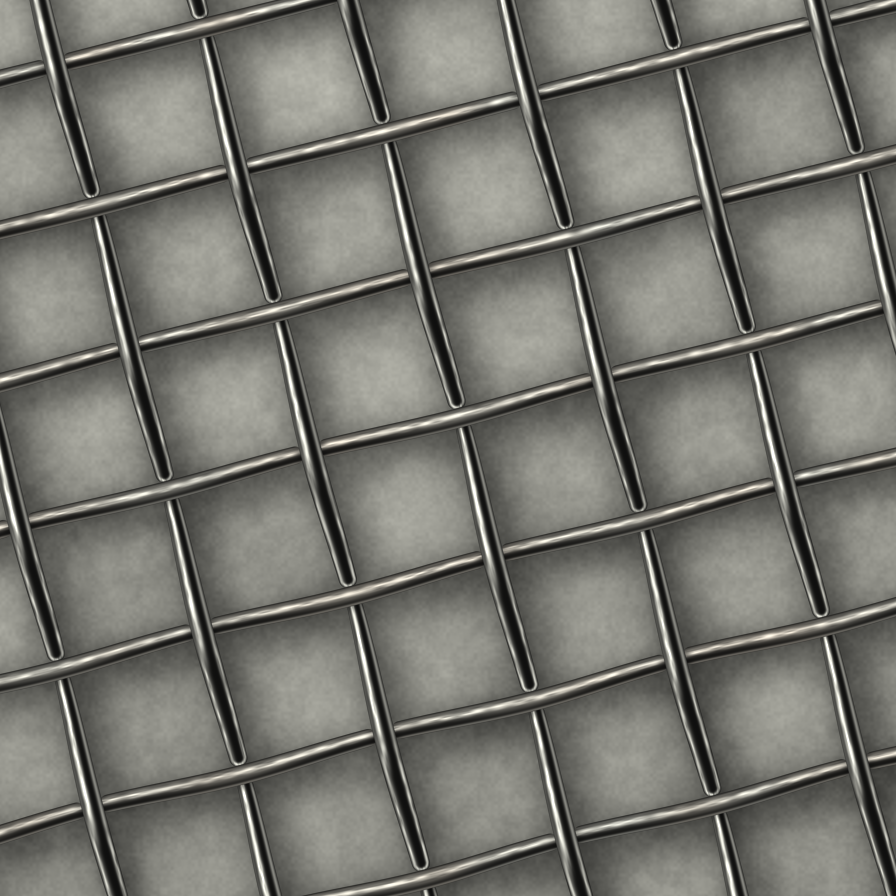
Write a Shadertoy shader that draws this texture.

```glsl
// Tilted woven steel wire mesh above a softly shadowed grey stone surface.

const float PI = 3.14159265;
const vec2 ROW_STEP = vec2(0.1624, -0.0413) * vec2(1, -1);  // one cell along a row wire
const vec2 COL_STEP = vec2(0.0411, -0.1583);                // one cell along a column wire

float hash(vec2 p) {
    p = fract(p * vec2(0.1031, 0.1137));
    p += dot(p, p.yx + 33.33);
    return fract((p.x + p.y) * p.x * 37.0);
}

float noise(vec2 p) {
    vec2 i = floor(p), f = fract(p);
    f = f * f * (3.0 - 2.0 * f);
    i += 100.0;
    return mix(mix(hash(i), hash(i + vec2(1, 0)), f.x),
               mix(hash(i + vec2(0, 1)), hash(i + vec2(1, 1)), f.x), f.y);
}

float fbm(vec2 p) {
    float sum = 0.0, amp = 0.5;
    for (int k = 0; k < 4; k++) {
        sum += amp * noise(p);
        p = mat2(1.6, 1.2, -1.2, 1.6) * p + 7.3;
        amp *= 0.5;
    }
    return sum;
}

float bell(float x, float center, float width) {
    float d = (x - center) / width;
    return exp(-d * d);
}

// Signed position, -1 to 1, from the nearest crossing where the wire is on top
float fromTop(float along, float parity) {
    return along - parity - 2.0 * round((along - parity) * 0.5);
}

// Stone with blurred shadows falling right and below the wires
vec3 stone(vec2 uv, vec2 q) {
    vec2 d = q - vec2(0.09, 0.08);
    d = abs(d - round(d));
    vec2 blur = exp(-d * d / 0.038);
    float shadow = 1.0 - (1.0 - 0.75 * blur.x) * (1.0 - 0.75 * blur.y);
    float tone = 0.615 * (1.0 - 0.50 * shadow);
    tone *= 1.0 + 0.12 * (uv.y - 0.5);
    tone += 0.15 * (fbm(uv * 9.0) - 0.47) + 0.09 * (fbm(uv * 60.0) - 0.47);
    tone += 0.04 * (noise(uv * 260.0) - 0.5);
    return tone * vec3(1.0, 1.0, 0.945);
}

// Row wire: lit along its upper side, dark below; alpha is coverage
vec4 rowWire(float offset, float t, vec2 q, float px) {
    float side = offset * 0.1635;
    float tip = max(abs(t) * 0.1673 - 0.149, 0.0);
    float w = 0.0098 + 0.0012 * cos(t * PI * 0.5);
    float d = length(vec2(side, tip)), s = side / w;
    float streak = noise(vec2(q.x * 14.0, s * 6.0 + round(q.y) * 17.0));
    float tone = 0.08 + 0.80 * bell(s, -0.28, 0.36) * (0.68 + 0.55 * streak)
               + 0.30 * bell(s, 0.88, 0.16) + 0.16 * bell(s, -0.8, 0.16);
    tone += 0.16 * bell(s, 0.3, 0.3) * bell(t, 0.0, 0.4);
    tone *= 1.0 - 0.4 * smoothstep(0.86, 0.97, abs(t));
    vec3 tint = mix(vec3(1.0, 1.0, 0.95), vec3(1.02, 0.98, 0.91), noise(q * 2.3));
    return vec4(tone * tint, smoothstep(-px, px, w - d));
}

// Column wire: bright flank above the crossing, dark rimmed trough below it
vec4 colWire(float offset, float t, vec2 q, float px) {
    float side = offset * 0.1673;
    float tip = max(abs(t) * 0.1636 - (t > 0.0 ? 0.1445 : 0.150), 0.0);
    float w = 0.0090 + 0.0032 * cos(t * PI * 0.5) + 0.0006 * t;
    float d = length(vec2(side, tip)), s = side / w;
    float streak = noise(vec2(q.y * 14.0, s * 6.0 + round(q.x) * 13.0));
    float upper = 0.06 + 1.02 * bell(s, -0.38, 0.28) * (0.72 + 0.45 * streak)
                + 0.46 * bell(s, 0.75, 0.2) + 0.22 * bell(s, -0.9, 0.15);
    float lower = 0.06 + 0.58 * bell(d / w, 0.72, 0.19) * (0.65 + 0.7 * streak)
                + 0.16 * bell(s, -0.5, 0.25);
    float tone = mix(upper, lower, smoothstep(-0.10, 0.30, t));
    tone *= 1.0 - 0.4 * smoothstep(-0.86, -0.96, t);
    return vec4(tone * vec3(1.0, 1.0, 0.95), smoothstep(-px, px, w - d));
}

void mainImage(out vec4 fragColor, in vec2 fragCoord) {
    vec2 uv = fragCoord / iResolution.xy;
    float px = 0.8 / iResolution.y;

    // Lattice coordinates: x counts column wires, y counts row wires downward
    vec2 q = inverse(mat2(ROW_STEP, COL_STEP)) * (uv - vec2(0.5104, 0.5339));
    q += 0.012 * (vec2(noise(q * 0.8), noise(q * 0.8 + 40.0)) - 0.5);
    vec2 id = round(q);

    // Alternating over-under weave; rows sag more toward the bottom
    float tRow = fromTop(q.x, mod(id.y, 2.0));
    float tCol = fromTop(q.y, mod(id.x + 1.0, 2.0));
    float rowOffset = q.y - id.y + 0.02 * (1.0 - uv.y) * (1.0 - cos(PI * tRow));
    float colOffset = q.x - id.x - 0.011 * (1.0 - cos(PI * tCol));
    vec4 row = rowWire(rowOffset, tRow, q, px);
    vec4 col = colWire(colOffset, tCol, q, px);

    // Narrow contact shade around the wires, then lower wire, then upper wire
    vec3 color = stone(uv, q);
    color *= 1.0 - 0.20 * max(bell(rowOffset, 0.03, 0.07), bell(colOffset, 0.02, 0.07));
    bool rowOnTop = abs(tRow) < abs(tCol);
    vec4 under = rowOnTop ? col : row;
    vec4 over = rowOnTop ? row : col;
    color = mix(color, under.rgb, under.a);
    color = mix(color, over.rgb, over.a);
    fragColor = vec4(clamp(color, 0.0, 1.0), 1.0);
}
```
